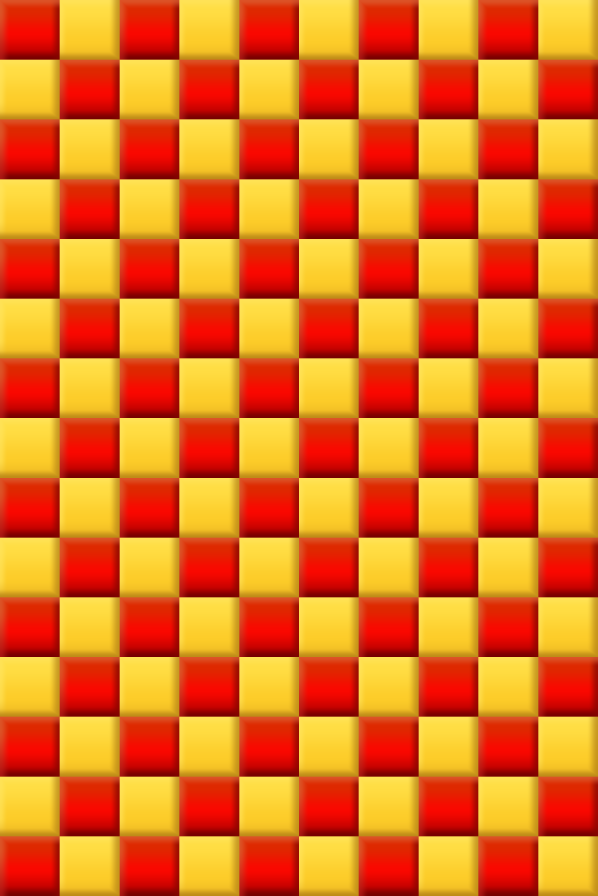
Write a Shadertoy shader that draws this pattern.

```glsl
const vec2 TILE_COUNT = vec2(10.0, 15.0);
const int SAMPLES = 3;

// 1 at an edge, easing to 0 at the given distance from it
float edgeFade(float dist, float width) {
    return 1.0 - smoothstep(0.0, width, dist);
}

// Glossy red: orange sheen above, deep shadow below
vec3 redTile(vec2 p) {
    vec3 color = mix(vec3(0.98, 0.03, 0.0), vec3(0.87, 0.16, 0.0), smoothstep(0.42, 0.85, p.y));
    color = mix(color, vec3(0.70, 0.0, 0.0), edgeFade(p.y, 0.46));
    color = mix(color, vec3(0.42, 0.0, 0.0), 0.85 * edgeFade(p.y, 0.18));
    color = mix(color, vec3(0.52, 0.02, 0.0), 0.75 * edgeFade(1.0 - p.x, 0.17));
    float light = max(edgeFade(p.x, 0.17), edgeFade(1.0 - p.y, 0.16));
    vec3 glow = mix(vec3(0.72, 0.12, 0.10), vec3(0.86, 0.38, 0.20), smoothstep(0.0, 0.8, p.y));
    return mix(color, glow, 0.75 * light);
}

// Glossy yellow: pale sheen above, ochre shadow below and right
vec3 yellowTile(vec2 p) {
    vec3 color = mix(vec3(0.99, 0.80, 0.16), vec3(1.0, 0.87, 0.27), smoothstep(0.25, 0.9, p.y));
    float light = max(edgeFade(p.x, 0.13), edgeFade(1.0 - p.y, 0.16));
    color = mix(color, vec3(1.0, 0.90, 0.38), 0.6 * light);
    color = mix(color, vec3(0.90, 0.69, 0.13), 0.65 * edgeFade(p.y, 0.32));
    float shadow = max(edgeFade(p.y, 0.15), 0.9 * edgeFade(1.0 - p.x, 0.19));
    return mix(color, vec3(0.70, 0.50, 0.08), 0.8 * shadow);
}

vec3 checkerboard(vec2 grid) {
    vec2 cell = floor(grid);
    vec2 local = fract(grid);
    bool isRed = mod(cell.x + cell.y, 2.0) < 0.5;
    return isRed ? redTile(local) : yellowTile(local);
}

void mainImage(out vec4 fragColor, in vec2 fragCoord) {
    // Average a small sample grid to smooth the tile borders
    vec3 total = vec3(0.0);
    for (int y = 0; y < SAMPLES; y++) {
        for (int x = 0; x < SAMPLES; x++) {
            vec2 offset = (vec2(x, y) + 0.5) / float(SAMPLES) - 0.5;
            vec2 uv = (fragCoord + offset) / iResolution.xy;
            total += checkerboard(uv * TILE_COUNT);
        }
    }
    fragColor = vec4(total / float(SAMPLES * SAMPLES), 1.0);
}
```
